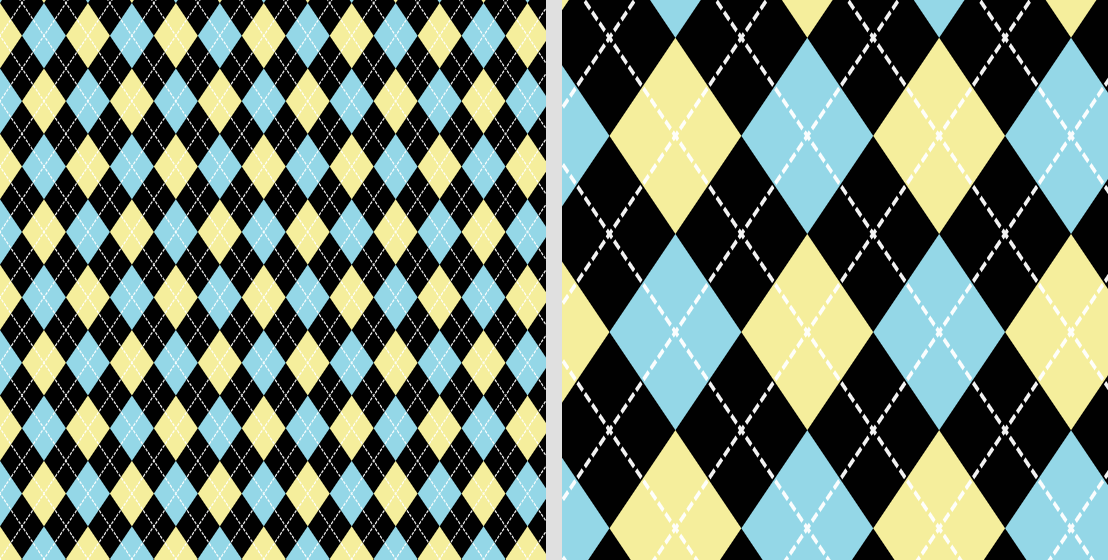
Left: the whole. Right: its middle third, enlarged.
A WebGL 2 fragment shader for this pattern:

```glsl
#version 300 es
precision highp float;

uniform vec2 u_resolution;
out vec4 fragColor;

// Width and height of one diamond, in canvas heights
const vec2 CELL = vec2(0.0785, 0.1168);

// Coverage of a shape from its signed distance, positive inside
float cover(float dist, float pixel) {
    return clamp(dist / pixel + 0.5, 0.0, 1.0);
}

// Dashed line wherever "across" is an integer, running along "along"
float stitches(float across, float along, float pixel) {
    float offset = abs(across - round(across)) / length(1.0 / CELL);
    float line = cover(0.0011 - offset, pixel);

    float phase = along * 9.0;
    float dashLength = 0.5 * length(CELL) / 9.0;
    float dash = cover((0.36 - abs(phase - round(phase))) * dashLength, pixel);
    return line * dash;
}

void main() {
    float pixel = 1.0 / u_resolution.y;
    vec2 p = gl_FragCoord.xy * pixel;

    // Grid with a coloured diamond centred on every integer point
    vec2 q = (p - vec2(0.0, 0.9362)) / CELL;
    vec2 id = round(q);
    vec2 local = abs(q - id);

    // Diamonds alternate in colour like a checkerboard
    vec3 black = vec3(0.005);
    vec3 yellow = vec3(0.96, 0.935, 0.61);
    vec3 blue = vec3(0.58, 0.845, 0.905);
    vec3 fill = mod(id.x + id.y, 2.0) < 0.5 ? yellow : blue;
    float edge = (0.5 - local.x - local.y) / length(1.0 / CELL);
    vec3 color = mix(black, fill, cover(edge, pixel));

    // White stitching through the centres, parallel to the diamond sides
    float rising = q.x - q.y;
    float falling = q.x + q.y;
    float thread = max(stitches(rising, falling, pixel),
                       stitches(falling, rising, pixel));
    color = mix(color, vec3(1.0), 0.95 * thread);

    fragColor = vec4(color, 1.0);
}
```
